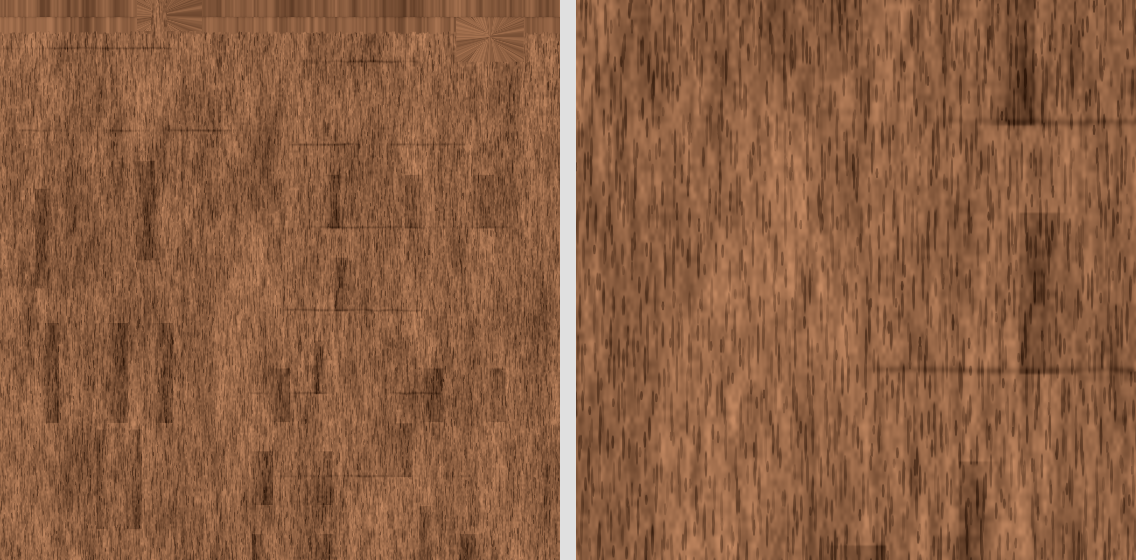
Left, the full canvas; right, a detail of the centre.
This texture is drawn by a Shadertoy shader. Its source:

```glsl
const vec3 DARK_WOOD = vec3(0.39, 0.25, 0.16);
const vec3 LIGHT_WOOD = vec3(0.68, 0.47, 0.33);
const float BASE_TONE = 0.64;
const float BOARD_EDGE = 0.327;      // joint between left and right boards
const float SEAM_STEP = 0.148;       // spacing of cross seams, right board
const float PATCH_DARKNESS = 0.48;
const float PORE_DARKNESS = 0.68;
const vec2 PORE_CELLS = vec2(150.0, 44.0);
const float STRIP_EDGE = 0.941;      // bottom of the smooth streaked strip

float hash(vec2 p) {
    vec3 q = fract(vec3(p.xyx) * 0.1031);
    q += dot(q, q.yzx + 33.33);
    return fract((q.x + q.y) * q.z);
}

float noise(vec2 p) {
    vec2 i = floor(p), f = fract(p);
    f = f * f * (3.0 - 2.0 * f);
    return mix(mix(hash(i), hash(i + vec2(1, 0)), f.x),
               mix(hash(i + vec2(0, 1)), hash(i + vec2(1, 1)), f.x), f.y);
}

// Cellular scatter of thin upright dashes
float pores(vec2 uv, float seed, float px) {
    vec2 cell = floor(uv * PORE_CELLS);
    float ink = 0.0;
    for (int j = -1; j <= 1; j++)
    for (int i = -1; i <= 1; i++) {
        vec2 id = cell + vec2(i, j);
        vec2 jitter = vec2(hash(id + seed), hash(id + seed + 57.3));
        vec2 d = abs(uv - (id + jitter) / PORE_CELLS);
        float halfLength = mix(0.003, 0.014, hash(id + seed + 91.7));
        float halfWidth = 0.0009 * (1.0 - 0.5 * d.y / halfLength);
        float dash = 1.0 - smoothstep(halfWidth - 0.5 * px, halfWidth + 0.5 * px, d.x);
        dash *= 1.0 - smoothstep(0.7 * halfLength, halfLength, d.y);
        ink = max(ink, dash * mix(0.35, 1.0, hash(id + seed + 23.1)));
    }
    return ink;
}

// Soft-edged box mask
float box(vec2 p, vec2 lo, vec2 hi, float soft) {
    vec2 m = smoothstep(lo - soft, lo + soft, p) * (1.0 - smoothstep(hi - soft, hi + soft, p));
    return m.x * m.y;
}

// Rows of stained rectangles, each fading towards one side
float stains(vec2 uv, vec2 origin, vec2 span, vec2 count, float rowStep, float seed) {
    float shade = 0.0;
    for (float r = 0.0; r < count.y; r++)
    for (float c = 0.0; c < count.x; c++) {
        vec2 id = vec2(c, r) + seed;
        float width = mix(0.022, 0.045, hash(id + 3.7));
        vec2 lo = origin + vec2((c + 0.75 * hash(id)) * span.x / count.x, r * rowStep);
        lo.y -= 0.05 * step(0.6, hash(id + 8.2));
        float s = clamp((uv.x - lo.x) / width, 0.0, 1.0);
        s = hash(id + 5.1) < 0.3 ? 1.0 - s : s;
        float fade = smoothstep(-0.2, 0.75, s) * step(0.2, hash(id + 12.4));
        shade = max(shade, fade * box(uv, lo, lo + vec2(width, span.y), 0.001));
    }
    return shade;
}

// Broken dark line across the grain
float seam(vec2 uv, float y, float x0, float x1) {
    float wobble = 0.002 * (noise(vec2(uv.x * 40.0, y * 90.0)) - 0.5);
    float line = exp(-pow((uv.y - y - wobble) / 0.0022, 2.0));
    float wear = smoothstep(0.15, 0.8, noise(vec2(uv.x * 18.0, y * 70.0)));
    return line * wear * smoothstep(x0, x0 + 0.01, uv.x) * (1.0 - smoothstep(x1 - 0.01, x1, uv.x));
}

float seams(vec2 uv) {
    float s = seam(uv, 0.914, 0.0, 0.43) + seam(uv, 0.767, 0.0, 0.437);
    for (float k = 0.0; k < 6.0; k++) {
        float x0 = mix(0.43, 0.55, hash(vec2(k, 4.0)));
        float x1 = mix(0.72, 0.92, hash(vec2(k, 9.0)));
        s += seam(uv, 0.15 + k * SEAM_STEP, x0, x1);
    }
    return s;
}

float woodTone(vec2 uv, float px) {
    // Broad bands from layered sines, then blotches
    float bands = 0.05 * sin(uv.x * 31.0 + 0.8 * sin(uv.y * 5.0)) + 0.04 * sin(uv.x * 73.0 + 2.0);
    bands += 0.20 * exp(-pow((uv.x - 0.735) / 0.03, 2.0));
    bands -= 0.28 * box(uv, vec2(0.88, 0.59), vec2(0.915, 0.89), 0.012);
    float blotch = 0.30 * (noise(uv * vec2(9.0, 7.0)) - 0.5) + 0.36 * (noise(uv * vec2(38.0, 11.0) + 7.0) - 0.5);

    // Fibres and fine grain
    float fibre = 0.46 * (noise(uv * vec2(150.0, 26.0)) - 0.5);
    fibre += 0.46 * (noise(uv * vec2(330.0, 65.0) + 19.0) - 0.5);
    fibre += 0.42 * (noise(uv * vec2(480.0, 240.0) + 41.0) - 0.5);
    float pore = max(pores(uv, 0.0, px), pores(uv, 131.0, px));

    // Stains and joints
    float stain = max(stains(uv, vec2(0.0, 0.055), vec2(0.33, 0.178), vec2(3.0, 3.0), 0.24, 11.0),
                      stains(uv, vec2(0.44, 0.0), vec2(0.46, 0.096), vec2(4.0, 5.0), SEAM_STEP, 37.0));
    float joint = 0.3 * exp(-abs(uv.x - BOARD_EDGE) / 0.0025);
    joint += 0.22 * exp(-abs(uv.x - 0.655) / 0.002) * box(uv, vec2(0.6, 0.445), vec2(0.7, 0.594), 0.002);
    return BASE_TONE + bands + blotch + fibre - PORE_DARKNESS * pore
         - PATCH_DARKNESS * stain - joint - 0.42 * seams(uv);
}

// Smooth smeared streaks, bent into fans inside two boxes
float streakTone(vec2 uv, float fanLeft, float fanRight) {
    float row = step(0.969, uv.y);
    vec2 d = uv - (fanRight > 0.5 ? vec2(0.875, 0.935) : vec2(0.285, 0.972));
    float turn = abs(d.x) > abs(d.y) ? d.y / (abs(d.x) + 0.01) : 0.6 + d.x / (abs(d.y) + 0.01);
    float x = max(fanLeft, fanRight) > 0.5 ? 0.09 * turn + 0.3 * step(0.0, d.x) : uv.x + row * 3.1;
    float t = 0.45 * noise(vec2(x * 45.0, 2.0)) + 0.4 * noise(vec2(x * 140.0, 6.0)) + 0.35 * noise(vec2(x * 330.0, 9.0));
    return t - 0.1 - 0.12 * row - 0.2 * exp(-abs(uv.y - 0.969) / 0.0015);
}

void mainImage(out vec4 fragColor, in vec2 fragCoord) {
    vec2 uv = fragCoord / iResolution.xy;
    float px = 1.0 / iResolution.y;

    // Ragged lower edge of the strip, with a grain gap at the left fan
    float fanRight = box(uv, vec2(0.815, 0.89), vec2(0.935, 0.97), 0.0005);
    float fanLeft = box(uv, vec2(0.245, 0.945), vec2(0.36, 1.1), 0.0005);
    float edge = STRIP_EDGE + 0.006 * (hash(vec2(floor(uv.x * 190.0), 3.0)) - 0.5);
    float strip = smoothstep(edge - px, edge + px, uv.y);
    strip *= 1.0 - box(uv, vec2(0.27, 0.9), vec2(0.298, 1.1), 0.001);
    strip = max(strip, fanRight);

    float tone = mix(woodTone(uv, px), streakTone(uv, fanLeft, fanRight), strip);
    fragColor = vec4(mix(DARK_WOOD, LIGHT_WOOD, clamp(tone, -0.7, 1.35)), 1.0);
}
```
